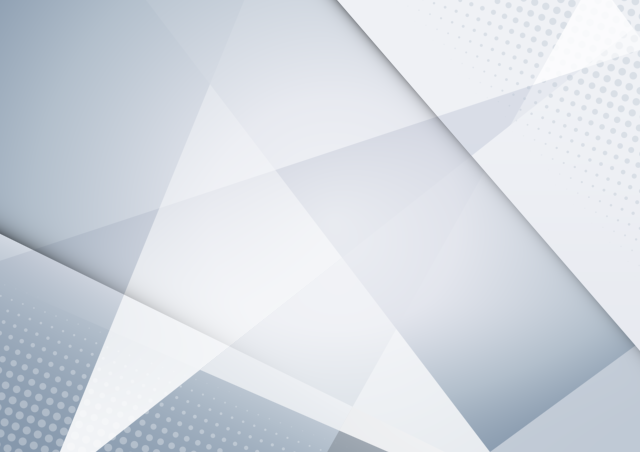
A Shadertoy shader for this background:

```glsl
// Overlapping translucent blue-grey sheets and white beams with halftone dots.

const vec3 PAPER = vec3(0.965, 0.972, 0.98);
const vec3 MIST  = vec3(0.89, 0.90, 0.93);
const vec3 STEEL = vec3(0.70, 0.75, 0.80);
const vec3 SLATE = vec3(0.46, 0.54, 0.63);
const vec3 WHITE = vec3(0.99, 0.992, 0.995);

// Tone ramp from pale (0) to dark (1).
vec3 tone(float t) {
    vec3 c = mix(PAPER, MIST, clamp(t * 3.0, 0.0, 1.0));
    c = mix(c, STEEL, clamp(t * 3.0 - 1.0, 0.0, 1.0));
    return mix(c, SLATE, clamp(t * 3.0 - 2.0, 0.0, 1.0));
}

// Signed distance to the line a-b, positive on its left.
float side(vec2 p, vec2 a, vec2 b) {
    vec2 d = normalize(b - a), q = p - a;
    return d.x * q.y - d.y * q.x;
}

// Antialiased coverage where a distance is positive.
float cover(float d, float px) {
    return smoothstep(-px, px, d);
}

// Rotated grid of round dots; radius is a fraction of the cell.
float dots(vec2 p, float cell, float angle, float radius, float px) {
    float c = cos(angle), s = sin(angle);
    vec2 g = fract(mat2(c, s, -s, c) * p / cell) - 0.5;
    return cover(radius - length(g), px / cell) * smoothstep(0.02, 0.09, radius);
}

// Soft shadow on the positive side of an edge.
float edgeShadow(float d, float width, float px) {
    return cover(d, px) * exp(-max(d, 0.0) / width);
}

void mainImage(out vec4 fragColor, in vec2 fragCoord) {
    float aspect = 1.412;
    vec2 p = fragCoord / iResolution.xy * vec2(aspect, 1.0);
    float px = 0.8 / iResolution.y;

    // Signed distances to the sheet and beam edges
    float bandD   = side(p, vec2(0.0, 0.423), vec2(aspect, 0.890));
    float rayD    = side(p, vec2(0.211, 0.0), vec2(aspect, 0.949));
    float crossD  = side(p, vec2(1.281, 1.0), vec2(0.722, 0.0));
    float leftD   = side(p, vec2(0.539, 1.0), vec2(0.132, 0.0));
    float rightD  = side(p, vec2(1.081, 0.0), vec2(0.322, 1.0));
    float foldD   = side(p, vec2(0.0, 0.375), vec2(0.857, 0.0));
    float lowerD  = side(p, vec2(0.0, 0.483), vec2(0.772, 0.103));
    float cornerD = side(p, vec2(1.081, 0.0), vec2(aspect, 0.243));
    float panelD  = side(p, vec2(0.744, 1.0), vec2(aspect, 0.224));
    float tipD    = side(p, vec2(1.351, 1.0), vec2(aspect, 0.917));

    float aboveBand = cover(bandD, px);
    float aboveRay  = cover(rayD, px);
    float aboveFold = cover(foldD, px);
    float pastCross = cover(crossD, px);
    float pastLeft  = cover(leftD, px);
    float inRight   = cover(rightD, px);

    // Background glow, darker to the left and bottom
    float glow = length(p - vec2(0.735, 0.51));
    float depth = 0.10 + 0.85 * glow + 0.25 * (1.0 - smoothstep(0.0, 0.35, p.y));
    vec3 col = tone(depth);
    col = mix(col, tone(0.52), cover(-cornerD, px) * (1.0 - inRight) * 0.9);

    // Pale wedges at the top
    float wedge = (1.0 - inRight) * aboveBand;
    col = mix(col, WHITE, wedge * mix(0.07, 0.17, pastLeft));

    // Lower left sheet with light dots
    float below = max(-lowerD, 0.0);
    vec3 sheet = tone(0.45 + 0.52 * (1.0 - exp(-5.0 * below)));
    sheet = mix(sheet, WHITE, 0.16 * aboveFold * smoothstep(0.0, 0.4, p.x));
    sheet *= 1.0 - 0.16 * pastCross;
    float lightSize = 0.34 * smoothstep(0.02, 0.34, below);
    sheet = mix(sheet, WHITE, 0.32 * dots(p, 0.026, 0.35, lightSize, px));
    col = mix(col, sheet, cover(-lowerD, px) * inRight);

    // Shade under the long band
    float shade = (1.0 - aboveBand) * exp(min(bandD, 0.0) / 0.22);
    col *= 1.0 - vec3(0.065, 0.06, 0.045) * shade * mix(0.6, 1.0, aboveRay);

    // White star-shaped beams
    float strength = mix(0.90, 0.36, smoothstep(0.0, 0.8, p.y));
    float lowBeam = aboveFold * mix(0.68, 0.90, pastCross);
    float beam = pastLeft * inRight * strength * max(aboveRay, lowBeam);
    col = mix(col, WHITE, beam);
    col = mix(col, WHITE, 0.10 * pastCross * (1.0 - inRight) * (1.0 - aboveRay)
                              * smoothstep(0.2, 0.5, p.y));

    // Shadows beside the two sheets
    float fade = clamp(1.0 - p.x / 0.78, 0.0, 1.0);
    col *= 1.0 - 0.48 * fade * fade * edgeShadow(lowerD, 0.019, px);
    float panelShade = mix(0.20, 0.40, smoothstep(0.5, 1.0, p.y));
    col *= 1.0 - panelShade * edgeShadow(-panelD, 0.011, px);

    // Upper right sheet with grey dots
    vec3 panel = tone(0.25 - 0.12 * smoothstep(0.2, 0.8, p.y));
    float facet = (1.0 - aboveBand) * aboveRay;
    panel *= 1.0 - vec3(0.09, 0.08, 0.055) * facet * mix(1.0, 0.4, pastCross);
    float darkSize = 0.32 * smoothstep(0.03, 0.38, panelD);
    panel = mix(panel, STEEL, 0.36 * dots(p, 0.026, 0.35, darkSize, px));
    float tip = aboveBand * pastCross * cover(-tipD, px);
    panel = mix(panel, WHITE, tip * mix(0.65, 0.88, aboveRay));
    col = mix(col, panel, cover(panelD, px));

    fragColor = vec4(clamp(col, 0.0, 1.0), 1.0);
}
```
